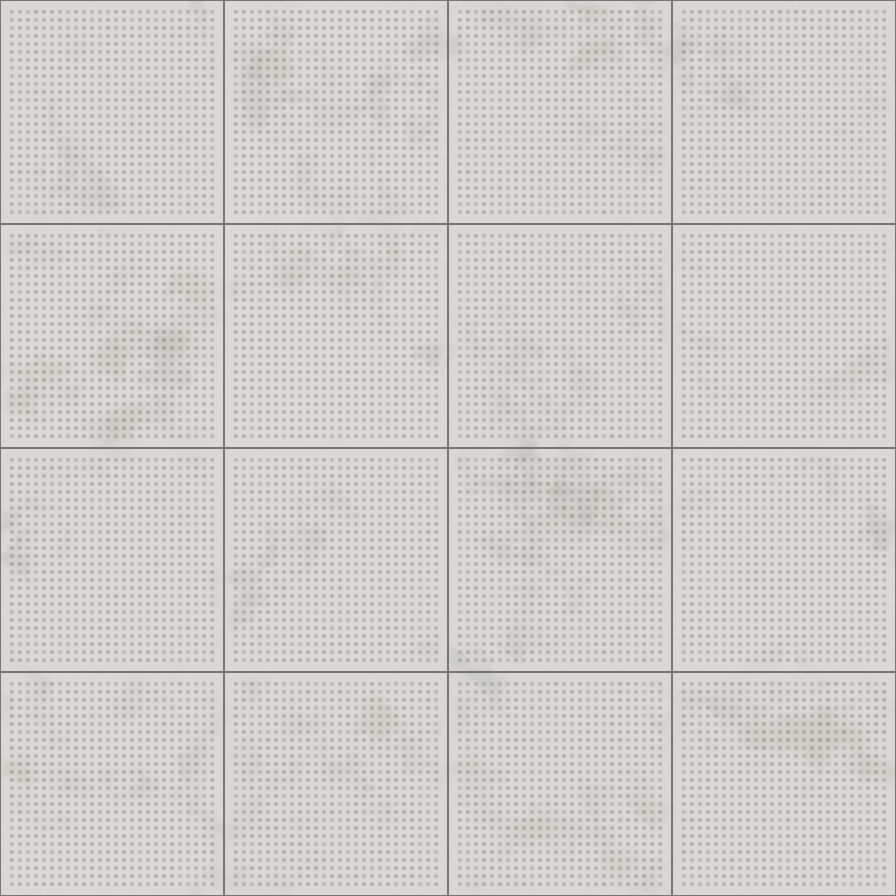
This texture is drawn by a WebGL 2 fragment shader. Its source:

```glsl
#version 300 es
precision highp float;
// Pale perforated ceiling panels in a square grid with thin dark joints and faint smudges.

uniform vec2 u_resolution;
out vec4 fragColor;

const float PANELS = 4.0;         // panels across and down
const float HOLES = 26.0;         // holes per panel side
const float MARGIN = 0.0525;      // panel edge to first hole centre, in panels
const float HOLE_RADIUS = 0.0090; // in panels
const float JOINT_WIDTH = 0.0070; // in panels

const vec3 PANEL_COLOR = vec3(0.853, 0.848, 0.842);
const vec3 HOLE_COLOR = vec3(0.715, 0.710, 0.702);
const vec3 JOINT_COLOR = vec3(0.36, 0.355, 0.35);
const vec3 GREY_TINT = vec3(0.92, 0.925, 0.925);
const vec3 WARM_TINT = vec3(0.93, 0.925, 0.89);

float hash(vec2 p) {
    vec3 q = fract(p.xyx * vec3(0.1031, 0.1030, 0.0973));
    q += dot(q, q.yzx + 33.33);
    return fract((q.x + q.y) * q.z);
}

vec2 gradient(vec2 cell, float period, float seed) {
    float angle = 6.2831853 * hash(mod(cell, period) + seed);
    return vec2(cos(angle), sin(angle));
}

// Gradient noise over the unit square, wrapping after a whole number of cells
float noise(vec2 uv, float period, float seed) {
    vec2 p = uv * period;
    vec2 i = floor(p), f = fract(p);
    vec2 w = f * f * f * (f * (f * 6.0 - 15.0) + 10.0);
    vec2 e = vec2(1.0, 0.0);
    float a = dot(gradient(i, period, seed), f);
    float b = dot(gradient(i + e.xy, period, seed), f - e.xy);
    float c = dot(gradient(i + e.yx, period, seed), f - e.yx);
    float d = dot(gradient(i + e.xx, period, seed), f - e.xx);
    return mix(mix(a, b, w.x), mix(c, d, w.x), w.y);
}

float fbm(vec2 uv, float period, float seed) {
    float sum = 0.0, amplitude = 1.0;
    for (int octave = 0; octave < 4; octave++) {
        sum += amplitude * noise(uv, period, seed);
        period *= 2.0;
        amplitude *= 0.55;
        seed += 17.0;
    }
    return sum;
}

// Fraction of a pixel inside a shape at a signed distance
float coverage(float dist, float pixel) {
    return clamp(0.5 - dist / pixel, 0.0, 1.0);
}

// Distance to the nearest hole; also gives that hole's index
float holeDistance(vec2 p, out vec2 index) {
    float pitch = (1.0 - 2.0 * MARGIN) / (HOLES - 1.0);
    index = clamp(round((p - MARGIN) / pitch), 0.0, HOLES - 1.0);
    return length(p - MARGIN - index * pitch) - HOLE_RADIUS;
}

float jointDistance(vec2 p) {
    vec2 edge = min(p, 1.0 - p);
    return min(edge.x, edge.y) - 0.5 * JOINT_WIDTH;
}

// Cloudy stains: a few broad patches broken up by finer mottling
float smudge(vec2 uv, float period, float seed) {
    float patches = smoothstep(0.05, 0.6, fbm(uv, period, seed));
    float mottling = smoothstep(-0.3, 0.5, fbm(uv, period * 5.0, seed + 71.0));
    return patches * mottling;
}

void main() {
    vec2 uv = gl_FragCoord.xy / u_resolution;
    vec2 grid = uv * PANELS;
    vec2 panel = floor(grid), p = fract(grid);
    float pixel = PANELS / min(u_resolution.x, u_resolution.y);

    // Panel face with slight tone differences
    float tone = 1.0 + 0.008 * (hash(panel + 5.0) - 0.5);
    vec3 color = PANEL_COLOR * tone;

    // Holes, each a little lighter or darker
    vec2 index;
    float hole = coverage(holeDistance(p, index), pixel);
    float holeTone = 1.0 + 0.05 * (hash(index + panel * HOLES + 9.0) - 0.5);
    color = mix(color, HOLE_COLOR * holeTone, hole);

    // Grey and warm smudges run across panels
    color *= mix(vec3(1.0), GREY_TINT, 0.75 * smudge(uv, 6.0, 13.0));
    color *= mix(vec3(1.0), WARM_TINT, 0.75 * smudge(uv, 4.0, 47.0));
    color *= 1.0 + 0.008 * noise(uv, 128.0, 3.0);

    // Joints between panels
    color = mix(color, JOINT_COLOR, coverage(jointDistance(p), pixel));
    fragColor = vec4(color, 1.0);
}
```
